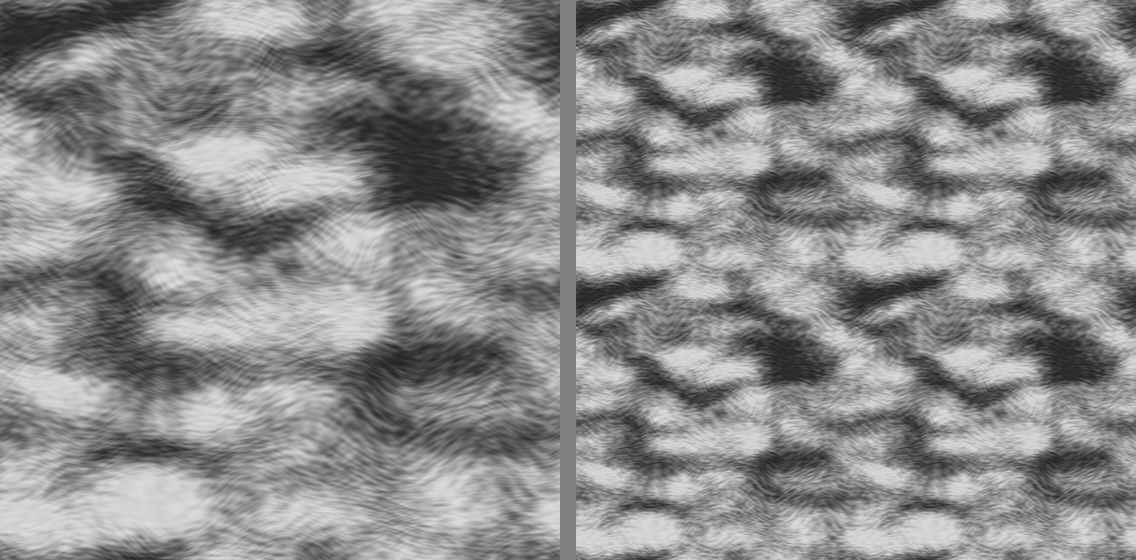
Left: one tile. Right: repeated 2 by 2.
This texture is drawn by a three.js fragment shader. Its source:

```glsl
// Soft grey texture of flattened pale lobes parted by dark, smoky bands.
// Wrapped cellular noise shapes the lobes, wrapped gradient noise the bands,
// and two layers of thin, bent fibres fray the edges and streak the surface.

varying vec2 vUv;

const float TAU = 6.2831853;
const vec3 DARK_GREY = vec3(0.175);
const vec3 PALE_GREY = vec3(0.825);

float hash(vec2 p, float seed) {
  return fract(sin(dot(p, vec2(127.1, 311.7)) + seed * 17.3) * 43758.5453);
}

// Dot product of a random unit gradient with the offset from its lattice point
float gradientDot(vec2 cell, vec2 offset, vec2 period, float seed) {
  float angle = TAU * hash(mod(cell, period), seed);
  return dot(vec2(cos(angle), sin(angle)), offset);
}

// Gradient noise that repeats after a whole number of cells
float gradientNoise(vec2 uv, vec2 period, float seed) {
  vec2 p = uv * period;
  vec2 cell = floor(p);
  vec2 f = p - cell;
  vec2 fade = f * f * f * (f * (f * 6.0 - 15.0) + 10.0);
  vec2 right = vec2(1.0, 0.0);
  vec2 up = vec2(0.0, 1.0);
  float low = mix(gradientDot(cell, f, period, seed),
                  gradientDot(cell + right, f - right, period, seed), fade.x);
  float high = mix(gradientDot(cell + up, f - up, period, seed),
                   gradientDot(cell + 1.0, f - 1.0, period, seed), fade.x);
  return mix(low, high, fade.y);
}

float fractalNoise(vec2 uv, vec2 period, float seed) {
  float sum = 0.0;
  float amplitude = 1.0;
  for (int octave = 0; octave < 4; octave++) {
    sum += amplitude * gradientNoise(uv, period, seed + float(octave));
    period *= 2.0;
    amplitude *= 0.5;
  }
  return sum;
}

// Distance to the nearest scattered point, with rounded creases between cells
float cellDistance(vec2 uv, vec2 period, float sharpness, float seed) {
  vec2 p = uv * period;
  vec2 cell = floor(p);
  float sum = 0.0;
  for (int y = -1; y <= 1; y++) {
    for (int x = -1; x <= 1; x++) {
      vec2 neighbour = cell + vec2(float(x), float(y));
      vec2 wrapped = mod(neighbour, period);
      vec2 jitter = vec2(hash(wrapped, seed), hash(wrapped, seed + 5.0));
      sum += exp(-sharpness * length(neighbour + jitter - p));
    }
  }
  return -log(sum) / sharpness;
}

// Thin streaks, tilted by a slow vertical bend
float fibres(vec2 uv, vec2 period, float bend, float seed) {
  float shift = bend * gradientNoise(uv, vec2(5.0), seed);
  return gradientNoise(uv + vec2(0.0, shift), period, seed + 1.0);
}

void main() {
  // Bend the space so that the lobes lose their regular rows
  vec2 bend = vec2(gradientNoise(vUv, vec2(4.0, 6.0), 11.0),
                   gradientNoise(vUv, vec2(4.0, 6.0), 12.0));
  vec2 uv = vUv + bend * vec2(0.07, 0.05);

  // Lobes and bands
  float lobes = 0.46 - cellDistance(uv, vec2(4.0, 8.0), 12.0, 21.0);
  float bands = fractalNoise(uv, vec2(3.0, 7.0), 31.0);

  // Two crossing layers of fibres
  float grain = fibres(vUv, vec2(30.0, 115.0), 0.09, 41.0)
              + 0.6 * fibres(vUv, vec2(46.0, 170.0), -0.11, 51.0);

  // Soft contrast curve, with faint streaks left on the flat tones
  float height = lobes + 0.6 * bands + 0.2 * grain;
  float tone = smoothstep(-0.5, 0.5, height);
  vec3 color = mix(DARK_GREY, PALE_GREY, tone) + 0.05 * grain;
  gl_FragColor = vec4(color, 1.0);
}
```
